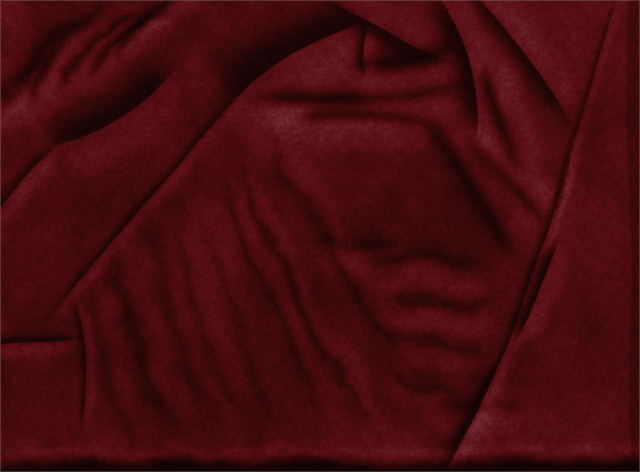
Give the GLSL for this texture, as a Shadertoy shader.

```glsl
// Draws dark red crushed velvet with long creases, soft hollows and a frayed lower hem.

const vec3 BLACK_RED = vec3(.04, .01, .012);
const vec3 DEEP_RED = vec3(.195, .028, .03);
const vec3 VELVET = vec3(.27, .038, .052);
const vec3 LIT_RED = vec3(.355, .056, .088);
const vec3 PINK = vec3(.51, .25, .29);
const vec3 RIM = vec3(.5, .43, .43);
const float BASE_TONE = .735;
const float MOTTLE = .52;   // broad light and dark patches
const float BLOTCH = .34;   // small brushed patches
const float GRAIN = .34;    // pile
const float SHEEN = .36;    // light beside each fold
const float SHARP = .0022;  // half width of a crisp edge

float tone = BASE_TONE;

float hash(vec2 p) {
    return fract(sin(dot(p, vec2(127.1, 311.7))) * 43758.5453);
}

float noise(vec2 p) {
    vec2 i = floor(p), f = fract(p);
    f = f * f * (3. - 2. * f);
    return mix(mix(hash(i), hash(i + vec2(1, 0)), f.x),
               mix(hash(i + vec2(0, 1)), hash(i + 1.), f.x), f.y);
}

float fbm(vec2 p) {
    float sum = 0., amp = .5;
    for (int i = 0; i < 4; i++) {
        sum += amp * noise(p);
        p = mat2(1.6, 1.2, -1.2, 1.6) * p + 7.3;
        amp *= .5;
    }
    return sum / .9375;
}

// Bent fold between two ends: shadow on its left side, sheen on its right
void fold(vec2 p, vec4 ends, float bend, float width, float depth, float edge) {
    vec2 axis = ends.zw - ends.xy, q = p - ends.xy;
    float len = length(axis);
    axis /= len;
    float t = dot(q, axis) / len;
    float side = axis.x * q.y - axis.y * q.x - bend * 4. * t * (1. - t);
    float taper = smoothstep(0., .25, t) * (1. - smoothstep(.75, 1., t));
    float w = width * (.35 + .65 * taper);
    float fall = max(side, 0.) / w, lift = (side + edge + .8 * w) / w;
    tone *= 1. - depth * taper * smoothstep(-edge, edge, side) * exp(-fall * fall);
    tone += SHEEN * depth * taper * exp(-lift * lift);
}

void crease(vec2 p, vec4 ends, float bend, float width, float depth) {
    fold(p, ends, bend, width, depth, SHARP);
}

void hollow(vec2 p, vec4 ends, float bend, float width, float depth) {
    fold(p, ends, bend, width, depth, .6 * width);
}

vec3 velvetColor() {
    vec3 c = mix(BLACK_RED, DEEP_RED, clamp(tone / .42, 0., 1.));
    c = mix(c, VELVET, clamp((tone - .42) / .24, 0., 1.));
    c = mix(c, LIT_RED, clamp((tone - .66) / .3, 0., 1.));
    return mix(c, PINK, clamp(tone - .98, 0., 1.));
}

void mainImage(out vec4 fragColor, in vec2 fragCoord) {
    vec2 uv = fragCoord / iResolution.y;
    float right = iResolution.x / iResolution.y;
    vec2 p = uv + .014 * (vec2(noise(uv * 7.), noise(uv * 7. + 31.)) - .5);
    vec2 rough = uv + .06 * (vec2(fbm(uv * 9.), fbm(uv * 9. + 17.)) - .5);

    // Broad patches and smaller brushed ones
    vec2 heart = uv - vec2(.7, .55);
    tone += MOTTLE * (fbm(uv * 4. + 3.) - .5) - .1 * exp(-7. * dot(heart, heart));
    tone += BLOTCH * (fbm(uv * vec2(24, 16)) - .5);

    for (int i = 0; i < 8; i++) {
        float k = float(i), a = hash(vec2(k, 4)), b = hash(vec2(k, 6));
        // Drapes fanning down the lower left
        vec2 top = vec2(.2 + .05 * k, .4 + .045 * k + .12 * a);
        vec2 foot = vec2(.28 + .085 * k + .04 * b, .02 + .04 * k * a);
        hollow(rough, vec4(foot, top), .03 * b, .012 + .02 * a, .22 + .35 * b);
        if (i > 5) continue;
        // Level wrinkles right of the middle
        vec2 start = vec2(.6 + .05 * k + .12 * a, .48 - .07 * k + .03 * b);
        vec2 span = vec2(.16 + .16 * b, .06 * a - .036);
        hollow(rough, vec4(start, start + span), -.012, .014 + .018 * b, .45 + .3 * a);
        // Crumpled folds in the upper left corner
        start = vec2(.065 * k - .08, .68 + .035 * k);
        span = vec2(.19, .16 + .12 * a);
        hollow(rough, vec4(start, start + span), .02, .016 + .016 * a, .8);
    }

    // Long diagonal and the left side
    crease(p, vec4(.44, .73, .82, .97), .035, .075, .95);
    crease(p, vec4(.06, .28, .56, .86), 0., .013, .75);
    crease(p, vec4(-.05, .26, .18, .29), 0., .016, .9);
    crease(p, vec4(.17, .06, .15, .4), -.022, .012, .7);
    crease(p, vec4(.07, .69, .39, .87), -.035, .05, .95);
    crease(p, vec4(-.05, .51, .13, .71), 0., .018, .8);

    // Gathered knot at the top
    hollow(p, vec4(.48, .79, 1.04, .82), -.02, .026, .95);
    hollow(p, vec4(.6, .74, .94, .73), .015, .028, .75);
    hollow(p, vec4(.72, .85, 1.01, .9), -.01, .034, .95);
    crease(p, vec4(.78, .83, .79, .97), .012, .016, .8);
    crease(p, vec4(.98, .86, .68, 1.02), .008, .03, .9);
    crease(p, vec4(1, .67, .91, 1.03), -.045, .04, .95);
    crease(p, vec4(1.23, .72, .98, 1.04), -.01, .03, .85);
    hollow(p, vec4(1.13, .61, 1.03, .88), .012, .026, .9);
    hollow(p, vec4(1.17, .52, .97, .72), -.01, .024, .9);
    hollow(p, vec4(1.12, .42, .88, .79), -.01, .034, .85);

    // Long seam down the right
    crease(p, vec4(.9, -.08, 1.24, .8), -.035, .013, .75);
    crease(p, vec4(1.16, .48, 1.33, 1.08), 0., .009, .55);
    crease(p, vec4(1.08, .26, 1.19, .51), -.008, .022, .95);
    crease(p, vec4(.93, -.02, 1.06, .24), -.006, .026, .9);
    tone *= 1. - .3 * smoothstep(right - .027, right - .02, p.x);

    // Worn left edge and frayed hem
    float fray = fbm(uv * vec2(30, 45));
    tone += .55 * fray * (1. - smoothstep(0., .09, uv.x)) * smoothstep(.68, .78, uv.y);
    float hem = uv.y - .022 * noise(uv * vec2(11, 3)) - .018 * fray;
    tone *= mix(.1, 1., smoothstep(-.012, .026, hem));
    tone += .42 * fray * exp(-pow(abs(hem - .026) / .014, 2.));

    // Short slanted pile
    vec2 pile = mat2(.8, -.6, .6, .8) * uv;
    float nap = .6 * noise(pile * vec2(150, 260)) + .4 * noise(uv * 370.);
    tone += GRAIN * (nap - .5) * (.3 + tone);

    // Pale rim
    float border = min(min(uv.x, right - uv.x), min(uv.y, 1. - uv.y));
    vec3 color = mix(velvetColor(), RIM, .6 - .6 * smoothstep(0., .003, border));
    fragColor = vec4(color, 1);
}
```
